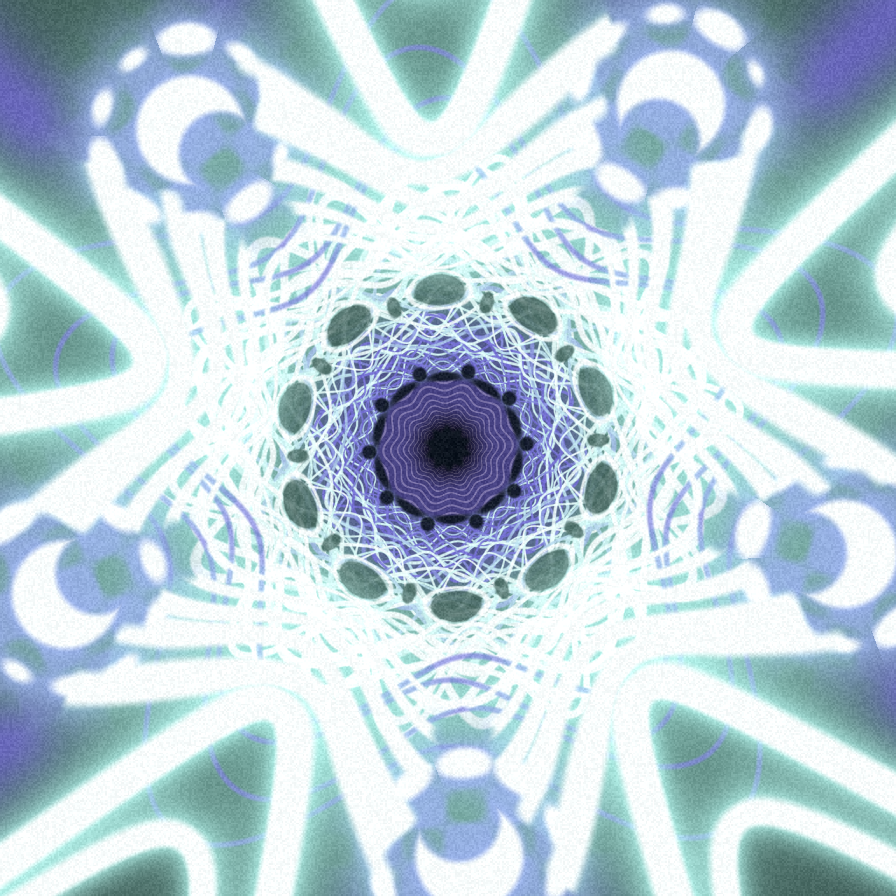
A WebGL 2 fragment shader for this background:

```glsl
#version 300 es
precision highp float;
uniform vec2 u_resolution;
out vec4 outColor;

#define FOLDS 5.0
#define AXIS_ANGLE 1.623
#define MESH_STRANDS 64
#define MESH_WIDTH 0.055
#define BAND_WIDTH 0.15
#define CLUSTER_RADIUS 0.455
#define BEAD_RING 0.103
#define BEADS 10.0
#define GRAIN 0.08

const float TAU = 6.2831853;
const vec3 WHITE = vec3(0.98, 1.0, 1.0);
const vec3 CYAN = vec3(0.69, 0.96, 0.93);
const vec3 SAGE = vec3(0.36, 0.52, 0.49);
const vec3 VIOLET = vec3(0.45, 0.42, 0.83);
const vec3 LAVENDER = vec3(0.62, 0.71, 0.95);
const vec3 INK = vec3(0.05, 0.08, 0.12);

float hash(float n) {
    n = fract(n * 0.1031);
    n *= n + 33.33;
    return fract(n * (n + n));
}

float hash2(vec2 p) {
    vec3 q = fract(p.xyx * 0.1031);
    q += dot(q, q.yzx + 33.33);
    return fract((q.x + q.y) * q.z);
}

// Angle folded into a cell centred on zero
float fold(float a, float count) {
    float cell = TAU / count;
    return mod(a + 0.5 * cell, cell) - 0.5 * cell;
}

// Distance to the tunnel curve 1/r = depth + sway * cos(n * a + phase)
float strand(float r, float a, float depth, float sway, float n, float phase) {
    float c = depth + sway * cos(n * a + phase);
    float slope = n * sway * sin(n * a + phase) * r;
    return abs(1.0 - r * c) * r / sqrt(1.0 + slope * slope);
}

float fill(float d, float soft) {
    return 1.0 - smoothstep(-soft, soft, d);
}

float ellipse(vec2 p, vec2 size) {
    return (length(p / size) - 1.0) * min(size.x, size.y);
}

void main() {
    float side = min(u_resolution.x, u_resolution.y);
    vec2 p = (gl_FragCoord.xy - 0.5 * u_resolution) / side;
    float px = 1.0 / side;
    float r = max(length(p), 0.001);
    float a = atan(p.y, p.x) - AXIS_ANGLE;
    float b = fold(a + 0.5 * TAU / FOLDS, FOLDS);
    float sector = mod(floor((a + TAU) / (TAU / FOLDS)), FOLDS);
    vec2 q = r * vec2(cos(b), sin(b));
    vec2 fromCluster = q - vec2(CLUSTER_RADIUS, 0.0);

    // Background haze, outer beams and violet core
    float haze = smoothstep(0.15, 0.25, r) * (1.0 - smoothstep(0.27, 0.48, r));
    vec3 col = mix(SAGE * (1.1 - 0.35 * smoothstep(0.4, 0.7, r)), CYAN, 0.62 * haze);
    float beam = exp(-pow((abs(b) - 0.22) / 0.085, 2.0)) * smoothstep(0.47, 0.6, r);
    col = mix(col, VIOLET * 0.95, 0.85 * beam);
    col = mix(col, VIOLET * 0.66, 0.8 * (1.0 - smoothstep(0.12, 0.18, r)));

    // Two rings of openings between the strands
    float wide = fold(a, 10.0);
    float between = fold(a + TAU / 20.0, 10.0);
    float opening = ellipse(vec2(r - 0.177, wide * r), vec2(0.018, 0.030));
    float small = ellipse(vec2(r - 0.168, between * r), vec2(0.013, 0.008));
    float hole = max(fill(opening, 0.002), fill(small, 0.002));
    float dark = fill(ellipse(vec2(r - 0.088, between * r), vec2(0.008)), 0.002);
    dark = max(dark, fill(ellipse(vec2(r - 0.080, wide * r), vec2(0.005, 0.019)), 0.002));
    col = mix(col, SAGE * 0.8, hole);

    // Mesh of swaying strands, far to near
    for (int i = 0; i < MESH_STRANDS; i++) {
        float k = float(i);
        float near = k / float(MESH_STRANDS - 1);
        float depth = 12.2 * pow(0.30, near);
        float sway = depth * (0.04 + 0.17 * hash(k + 3.0)) * (mod(k, 2.0) < 0.5 ? 1.0 : -1.0);
        float n = mod(k, 3.0) < 0.5 ? FOLDS : 2.0 * FOLDS;
        float d = strand(r, a, depth, sway, n, 1.8 * (hash(k + 17.0) - 0.5));
        float w = MESH_WIDTH * r * r * (0.6 + 1.0 * hash(k + 41.0)) + 0.0004;
        float pale = clamp(near * 1.1 + 0.8 * (hash(k + 29.0) - 0.5), 0.0, 1.0);
        vec3 tint = mix(VIOLET, mix(CYAN, WHITE, pale), smoothstep(0.1, 0.5, pale));
        float visible = (1.0 - 0.92 * hole) * smoothstep(0.076, 0.09, r);
        col = mix(col, tint, 0.9 * visible * fill(d - w, 0.6 * px + 0.2 * w));
    }
    col = mix(col, WHITE, 0.85 * fill(abs(opening - 0.003) - 0.0016, px));

    // Fine violet loops in the outer gaps
    for (int i = 0; i < 4; i++) {
        float k = float(i);
        float d = strand(r, a, 2.45 + 0.38 * k, -0.55 - 0.05 * k, FOLDS, 0.5 * (hash(k + 7.0) - 0.5));
        col = mix(col, mix(VIOLET, LAVENDER, 0.3), 0.75 * fill(d - 0.003, px + 0.001));
    }

    // Lavender clusters: glow, beaded ring and crescent
    float clusterDist = length(fromCluster);
    float mottle = 0.5 + 0.5 * cos(fromCluster.x * 75.0 + 1.0) * cos(fromCluster.y * 62.0);
    vec3 clusterTint = mix(mix(SAGE, CYAN, 0.35), LAVENDER, smoothstep(0.25, 0.6, mottle));
    col = mix(col, clusterTint, 0.8 * exp(-pow(clusterDist / 0.13, 4.0)));
    float turn = atan(fromCluster.y, fromCluster.x) + 0.5 * TAU;
    float beadId = mod(floor(turn / TAU * BEADS + 0.5), BEADS) + BEADS * sector;
    float beadSize = 0.45 + 0.7 * hash(beadId + 5.0);
    vec2 beadPos = vec2(clusterDist - BEAD_RING, fold(turn, BEADS) * BEAD_RING);
    float blob = ellipse(beadPos, vec2(0.016, 0.030) * beadSize);
    float crescent = max(length(fromCluster - vec2(0.002, 0.0)) - 0.060,
                         0.047 - length(fromCluster + vec2(0.040, 0.010)));
    blob = min(blob, crescent);
    col = mix(col, LAVENDER, 0.75 * exp(-max(blob, 0.0) / 0.012));
    col = mix(col, WHITE, fill(blob, 0.005));

    // Overexposed bands ending at the clusters, and open outer arms
    float wedge = abs(q.y) - 0.024 - 0.45 * (q.x - 0.32) + 0.010 * sin(q.x * 95.0);
    float clear = smoothstep(-0.006, 0.010, wedge);
    float core = 0.0;
    float glow = 0.0;
    for (int i = 0; i < 5; i++) {
        float k = float(i);
        float d = strand(r, a, 2.5 + 0.43 * k, 0.75, FOLDS, 0.5 * (hash(k + 11.0) - 0.5));
        float w = min(BAND_WIDTH * r * r, 0.022) * (1.0 - 0.17 * k);
        core = max(core, clear * fill(d - w, px + 0.25 * w));
        glow += 0.32 * clear * exp(-max(d - w, 0.0) / 0.013);
    }
    for (int i = 0; i < 2; i++) {
        float k = float(i);
        float d = strand(r, a, 0.7 - 0.3 * k, 2.2 - 0.7 * k, FOLDS, 0.08 * k);
        float w = min(0.17 * r * r, 0.021 - 0.006 * k);
        core = max(core, fill(d - w, px + 0.004));
        glow += 1.1 * exp(-max(d - w, 0.0) / 0.016);
    }
    col = mix(col, max(col, CYAN), 1.0 - exp(-glow));
    col += 0.06 * glow;
    col = mix(col, WHITE, core);

    // Central well with scalloped rings and a dark star
    float scallop = cos(10.0 * a);
    float ripple = log(r) + 0.06 * scallop;
    float rings = 1.0 - smoothstep(0.06, 0.22, abs(fract(ripple * 8.0) - 0.5));
    vec3 well = mix(VIOLET * 0.62, vec3(0.62, 0.58, 0.76), 0.6 * rings);
    well *= smoothstep(0.0, 0.055, r);
    well = mix(INK, well, smoothstep(0.018, 0.026, r * (1.0 - 0.12 * scallop)));
    col = mix(well, col, smoothstep(0.074, 0.082, r));
    col = mix(col, INK, 0.88 * dark);

    // Fine grain on a canvas-relative grid
    col += GRAIN * (hash2(floor((p + 1.0) * 512.0)) - 0.5);
    outColor = vec4(clamp(col, 0.0, 1.0), 1.0);
}
```
